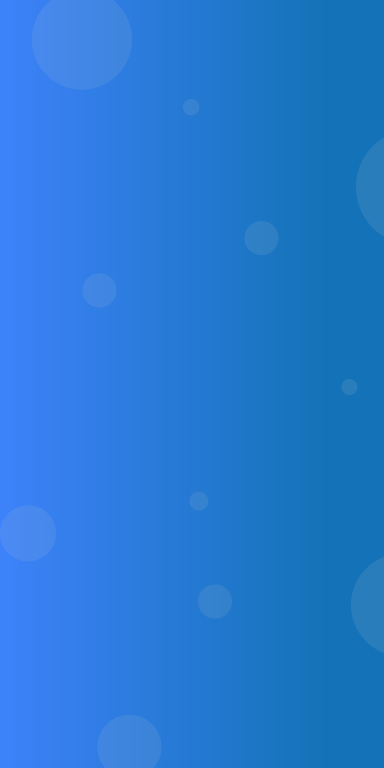
A Shadertoy shader for this background:

```glsl
// Translucent bubbles scattered over a horizontal blue gradient.
// The gradient is a clamped linear blend; each bubble is an antialiased
// circle distance function, laid over it with a faint pale tint.

const vec3 BRIGHT_BLUE = vec3(0.240, 0.510, 0.980);
const vec3 DEEP_BLUE   = vec3(0.080, 0.450, 0.720);
const vec3 BUBBLE_TINT = vec3(0.680, 0.760, 0.800);
const float BUBBLE_ALPHA = 0.13;
const float GRADIENT_END = 0.84;

// Bubbles as (centre x, centre y, radius), in canvas widths
const int BUBBLE_COUNT = 11;
const vec3 BUBBLES[BUBBLE_COUNT] = vec3[BUBBLE_COUNT](
    vec3(0.2135, 1.897, 0.1305),
    vec3(0.498, 1.721, 0.0215),
    vec3(1.078, 1.513, 0.151),
    vec3(0.681, 1.380, 0.0445),
    vec3(0.259, 1.2435, 0.0445),
    vec3(0.910, 0.992, 0.021),
    vec3(0.518, 0.695, 0.0245),
    vec3(0.073, 0.611, 0.073),
    vec3(0.560, 0.4335, 0.0445),
    vec3(1.048, 0.4245, 0.134),
    vec3(0.337, 0.055, 0.0835)
);

vec3 backdrop(float x) {
    return mix(BRIGHT_BLUE, DEEP_BLUE, clamp(x / GRADIENT_END, 0.0, 1.0));
}

// Coverage of a disc, softened across one pixel
float discMask(vec2 p, vec2 centre, float radius, float pixel) {
    float dist = length(p - centre) - radius;
    return 1.0 - smoothstep(-0.5 * pixel, 0.5 * pixel, dist);
}

void mainImage(out vec4 fragColor, in vec2 fragCoord) {
    float pixel = 1.0 / iResolution.x;
    vec2 p = fragCoord * pixel;

    vec3 color = backdrop(p.x);

    // Bubbles
    for (int i = 0; i < BUBBLE_COUNT; i++) {
        vec3 bubble = BUBBLES[i];
        float mask = discMask(p, bubble.xy, bubble.z, pixel);
        color = mix(color, BUBBLE_TINT, BUBBLE_ALPHA * mask);
    }

    fragColor = vec4(color, 1.0);
}
```
